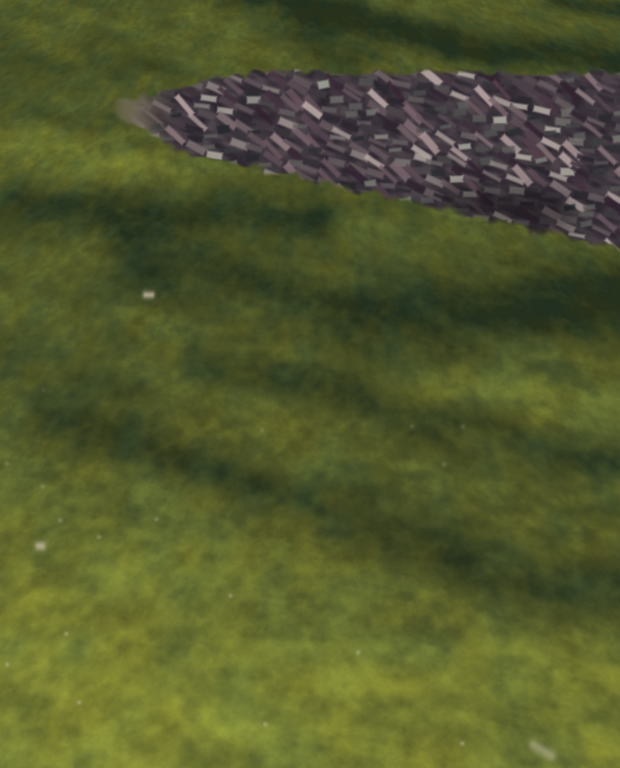
This texture is drawn by a WebGL 1 fragment shader. Its source:

```glsl
precision highp float;
// A sloping lawn crossed by soft tree shadows, with a bed of bark chips at upper right.
// Gaussian streaks set the light on the grass, perspective-scaled noise adds blades,
// and jittered boxes on a tilted grid form the chips.
uniform vec2 u_resolution;

#define SHADE vec3(0.20, 0.24, 0.13)
#define GRASS vec3(0.31, 0.34, 0.16)
#define SUNLIT vec3(0.46, 0.49, 0.20)
#define BARK_DARK vec3(0.17, 0.145, 0.18)
#define BARK_MID vec3(0.39, 0.35, 0.36)
#define BARK_LIGHT vec3(0.72, 0.68, 0.65)
#define BLADE_SCALE 85.0
#define BLADE_CONTRAST 0.55
#define CHIP_CELL vec2(0.026, 0.012)
#define CHIP_TILT 0.33

float hash(vec2 p) {
  vec3 q = fract(vec3(p.xyx) * 0.1031);
  q += dot(q, q.yzx + 33.33);
  return fract((q.x + q.y) * q.z);
}

float noise(vec2 p) {
  vec2 i = floor(p), f = fract(p);
  f = f * f * (3.0 - 2.0 * f);
  return mix(mix(hash(i), hash(i + vec2(1, 0)), f.x),
             mix(hash(i + vec2(0, 1)), hash(i + vec2(1, 1)), f.x), f.y);
}

float fbm(vec2 p) {
  float sum = 0.0, amp = 0.5;
  for (int i = 0; i < 4; i++) {
    sum += amp * noise(p);
    p = mat2(0.8, 0.6, -0.6, 0.8) * p * 2.03 + 7.1;
    amp *= 0.5;
  }
  return sum / 0.9375;
}

mat2 rotate(float a) {
  return mat2(cos(a), -sin(a), sin(a), cos(a));
}

// Soft stroke from a to b that fades with distance
float streak(vec2 p, vec2 a, vec2 b, float width) {
  vec2 ab = b - a;
  float d = length(p - a - ab * clamp(dot(p - a, ab) / dot(ab, ab), 0.0, 1.0)) / width;
  return exp(-d * d);
}

float lawnLight(vec2 p) {
  float t = 0.52 + 0.22 * streak(p, vec2(0.0, 0.19), vec2(0.30, 0.225), 0.035);
  t += 0.48 * smoothstep(0.58, 0.95, p.y + 0.12 * (0.5 - p.x));
  // Far shadows
  t -= 0.75 * streak(p, vec2(0.38, -0.01), vec2(0.70, 0.05), 0.026);
  t -= 0.75 * streak(p, vec2(0.73, 0.057), vec2(1.05, 0.078), 0.024);
  t -= 0.40 * streak(p, vec2(0.50, 0.05), vec2(0.57, 0.08), 0.03);
  t -= 0.60 * streak(p, vec2(0.90, -0.01), vec2(1.03, 0.012), 0.014);
  t -= 0.22 * streak(p, vec2(0.0, 0.09), vec2(0.28, 0.09), 0.03);
  t -= 0.22 * streak(p, vec2(0.0, 0.137), vec2(0.17, 0.155), 0.012);
  // Middle shadows
  t -= 0.62 * streak(p, vec2(0.02, 0.28), vec2(0.52, 0.28), 0.033);
  t -= 0.55 * streak(p, vec2(0.20, 0.33), vec2(0.56, 0.40), 0.042);
  t -= 0.66 * streak(p, vec2(0.62, 0.41), vec2(1.03, 0.395), 0.05);
  t -= 0.30 * streak(p, vec2(0.86, 0.35), vec2(1.03, 0.36), 0.03);
  t -= 0.48 * streak(p, vec2(0.32, 0.47), vec2(0.63, 0.53), 0.03);
  t -= 0.48 * streak(p, vec2(0.68, 0.54), vec2(1.03, 0.615), 0.03);
  t -= 0.22 * streak(p, vec2(0.0, 0.45), vec2(0.20, 0.50), 0.04);
  // Near shadows and the sunlit gap
  t -= 0.45 * streak(p, vec2(0.08, 0.54), vec2(0.43, 0.64), 0.03);
  t -= 0.45 * streak(p, vec2(0.48, 0.655), vec2(0.72, 0.71), 0.045);
  t -= 0.60 * streak(p, vec2(0.77, 0.73), vec2(1.03, 0.78), 0.05);
  return t + 0.24 * streak(p, vec2(0.73, 0.50), vec2(1.0, 0.525), 0.04);
}

vec3 barkChips(vec2 s) {
  s = rotate(CHIP_TILT) * s;
  vec3 col = mix(BARK_DARK, BARK_MID, 0.65 * noise(s * vec2(70.0, 160.0)));
  vec2 cell = floor(s / CHIP_CELL);
  for (int y = -1; y <= 1; y++) for (int x = -1; x <= 1; x++) {
    vec2 id = cell + vec2(float(x), float(y));
    float h = hash(id + 3.7), k = hash(id + 41.3);
    vec2 centre = (id + 0.2 + 0.6 * vec2(h, hash(id + 19.1))) * CHIP_CELL;
    vec2 q = abs(rotate((k - 0.5) * 1.1) * (s - centre));
    vec2 e = q - vec2(0.007 + 0.009 * k, 0.002 + 0.003 * h);
    float cover = 1.0 - smoothstep(-0.002, 0.0025, max(e.x, e.y));
    float tone = hash(id + 77.7);
    vec3 chip = mix(BARK_DARK, BARK_MID, smoothstep(0.1, 0.65, tone));
    chip = mix(chip, BARK_LIGHT, smoothstep(0.68, 1.0, tone));
    chip += (k - 0.5) * vec3(0.07, -0.03, 0.02);
    col = mix(col, chip, 0.85 * cover);
  }
  return col;
}

void main() {
  vec2 p = gl_FragCoord.xy / u_resolution;
  p.y = 1.0 - p.y;
  vec2 s = p * vec2(0.81, 1.0);

  // Grass, finer with distance
  float depth = 0.35 + p.y;
  vec2 ground = vec2((s.x - 0.4) / depth, log(depth));
  vec2 warp = vec2(fbm(s * 9.0), fbm(s * 11.0 + 30.0)) - 0.5;
  float blades = fbm(ground * BLADE_SCALE * vec2(0.7, 0.8)) - 0.5;
  float clumps = fbm(rotate(0.25) * ground * vec2(11.0, 26.0) + 5.0) - 0.5;
  float t = lawnLight(p + warp * vec2(0.06, 0.035));
  t += blades * BLADE_CONTRAST * (0.55 + 0.75 * p.y) + clumps * 0.55;
  t = clamp(t, -0.25, 1.4);
  vec3 col = t < 0.5 ? mix(SHADE, GRASS, 2.0 * t) : mix(GRASS, SUNLIT, 2.0 * t - 1.0);
  col += (noise(ground * 28.0) - 0.5) * vec3(0.04, 0.005, -0.03);

  // Pale flowers
  vec2 id = floor(s * 42.0);
  vec2 spot = fract(s * 42.0) - 0.3 - 0.4 * vec2(hash(id + 8.0), hash(id + 15.0));
  float flower = step(0.975, hash(id + 61.0)) * exp(-dot(spot, spot) * 60.0) * 0.5 * smoothstep(0.3, 0.9, p.y);
  flower += 0.8 * streak(p, vec2(0.235, 0.384), vec2(0.245, 0.384), 0.005);
  flower += 0.8 * streak(p, vec2(0.062, 0.711), vec2(0.068, 0.711), 0.006);
  flower += 0.5 * streak(p, vec2(0.86, 0.97), vec2(0.89, 0.984), 0.007);
  col = mix(col, vec3(0.75, 0.71, 0.62), min(flower, 1.0));

  // Bark bed with a ragged rim and a dusty left tip
  float rim = (noise(s * 75.0) - 0.5) * 0.012;
  float top = 0.094 + 0.035 * (1.0 - smoothstep(0.18, 0.42, p.x));
  float bottom = 0.197 + 0.18 * (p.x - 0.29) - 0.3 * max(0.29 - p.x, 0.0);
  float bed = smoothstep(-0.004, 0.005, p.y - top + rim)
            * smoothstep(-0.004, 0.005, bottom - p.y + rim) * smoothstep(0.17, 0.22, p.x + rim);
  vec3 bark = barkChips(s) * (1.0 - 0.3 * streak(p, vec2(0.74, 0.27), vec2(0.90, 0.28), 0.03));
  bark = mix(vec3(0.43, 0.40, 0.33), bark, smoothstep(0.20, 0.29, p.x));
  gl_FragColor = vec4(mix(col, bark, bed), 1.0);
}
```
